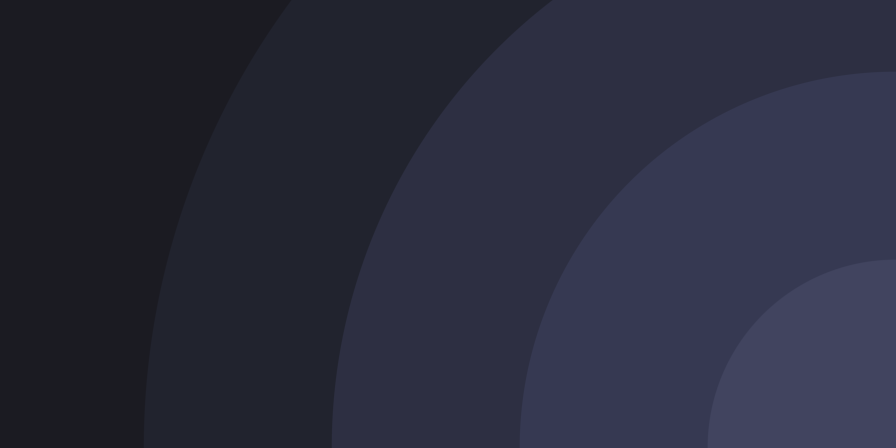
Write a WebGL 2 fragment shader that draws this background.

```glsl
#version 300 es
precision highp float;
// Concentric flat discs in slate blue, rising from the lower right corner.

#define CENTER_OFFSET vec2(-0.001, 0.001)
#define RING_STEP 0.4195
#define RING_COUNT 4

uniform vec2 u_resolution;
out vec4 fragColor;

const vec3 BACKDROP = vec3(0.106, 0.106, 0.135);

// Disc colours, from the outermost to the innermost
const vec3 DISC_COLORS[RING_COUNT] = vec3[RING_COUNT](
    vec3(0.129, 0.137, 0.180),
    vec3(0.176, 0.184, 0.259),
    vec3(0.212, 0.224, 0.322),
    vec3(0.253, 0.265, 0.371)
);

// Smooth coverage of a shape from its signed distance
float coverage(float dist, float pixel) {
    return 1.0 - smoothstep(-0.75 * pixel, 0.75 * pixel, dist);
}

void main() {
    // Canvas units: height is 1, origin at the lower left
    float pixel = 1.0 / u_resolution.y;
    vec2 p = gl_FragCoord.xy * pixel;
    vec2 center = vec2(u_resolution.x * pixel, 0.0) + CENTER_OFFSET;
    float d = length(p - center);

    // Paint the discs from large to small
    vec3 color = BACKDROP;
    for (int i = 0; i < RING_COUNT; i++) {
        float radius = RING_STEP * float(RING_COUNT - i);
        color = mix(color, DISC_COLORS[i], coverage(d - radius, pixel));
    }

    fragColor = vec4(color, 1.0);
}
```
